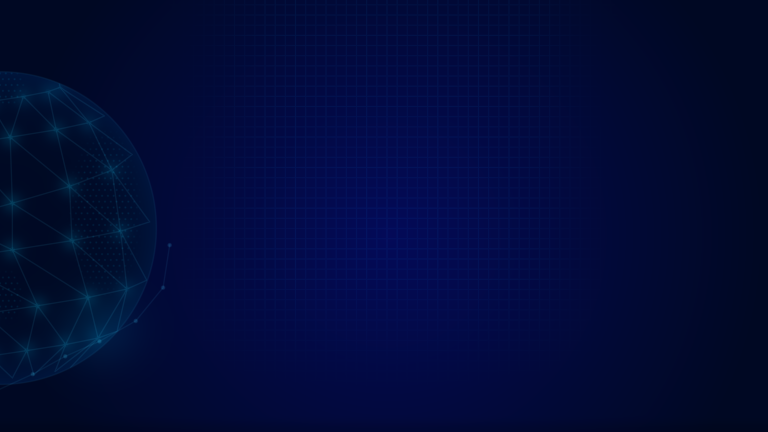
Write a WebGL 2 fragment shader that draws this background.

```glsl
#version 300 es
precision highp float;
// Deep blue technology background: a faint grid and a dark networked globe at the left.
uniform vec2 u_resolution;
out vec4 outColor;

const vec2 GLOBE_CENTER = vec2(0.0, 0.472);
const float GLOBE_RADIUS = 0.362;
const vec3 NAVY = vec3(0.0, 0.032, 0.137);
const vec3 ROYAL = vec3(0.014, 0.04, 0.345);
const vec3 TEAL = vec3(0.0, 0.21, 0.23);
const vec3 WIRE = vec3(0.07, 0.22, 0.23);

float hash(float n) { return fract(sin(n * 91.37) * 4375.85); }

float glow(vec2 p, vec2 center, vec2 size) {
    vec2 d = (p - center) / size;
    return exp(-dot(d, d));
}

float disc(vec2 p, vec2 center, float radius, float px) {
    return 1.0 - smoothstep(radius - px, radius + px, length(p - center));
}

float segment(vec2 p, vec2 a, vec2 b, float px) {
    vec2 ab = b - a;
    float t = clamp(dot(p - a, ab) / dot(ab, ab), 0.0, 1.0);
    return 1.0 - smoothstep(0.0, 0.0008 + px, length(p - a - ab * t));
}

// One family of parallel lines, each with its own strength.
float gridLines(float x, float offset, float spacing, float px) {
    float cell = (x - offset) / spacing;
    float id = floor(cell + 0.5);
    float d = abs(cell - id) * spacing;
    float strength = mix(0.6, 1.0, hash(id + 40.0));
    return strength * (1.0 - smoothstep(0.0, 0.0006 + px, d));
}

// Orthographic position of a lattice node on the sphere.
vec2 globeNode(float col, float row) {
    float bend = abs(row - 1.0) < 0.5 ? 0.05 * col - 0.08 : 0.0;
    float lat = 0.62 - 0.38 * row + 0.06 * col + bend;
    float shift = row < 0.0 || row > 2.5 ? 0.2 : 0.0;
    float lon = min(0.08 + 0.4 * col + shift, 1.5);
    return GLOBE_CENTER + GLOBE_RADIUS * vec2(cos(lat) * sin(lon), sin(lat));
}

// Node of the loose chain hanging around the lower right rim.
vec2 chainNode(float i) {
    float angle = -0.1 - 0.25 * i;
    float radius = 0.368 + 0.035 * cos(i * 0.95 - 0.7);
    return GLOBE_CENTER + radius * vec2(cos(angle), sin(angle));
}

// Staggered dots, used as texture for the land areas.
float dots(vec2 p, float spacing, float px) {
    vec2 cell = p / spacing;
    cell.x += 0.5 * mod(floor(cell.y), 2.0);
    return disc((fract(cell) - 0.5) * spacing, vec2(0.0), 0.0018, px);
}

vec3 background(vec2 p) {
    float d = length(p - vec2(0.9, 0.456));
    vec3 color = mix(NAVY, ROYAL, clamp(1.0 - d / 0.87, 0.0, 1.0));
    return color * mix(0.85, 1.0, smoothstep(0.0, 0.04, p.y));
}

vec3 grid(vec2 p, float px) {
    float lines = max(gridLines(p.x, 1.037, 0.02353, px), gridLines(p.y, 0.5417, 0.02353, px));
    float sides = smoothstep(0.38, 0.68, p.x) * (1.0 - smoothstep(1.15, 1.44, p.x));
    float fade = sides * smoothstep(0.08, 0.45, p.y);
    return vec3(0.0, 0.038, 0.05) * lines * fade;
}

vec3 globe(vec3 base, vec2 p, float px) {
    vec2 q = (p - GLOBE_CENTER) / GLOBE_RADIUS;
    float r = length(q);
    float inside = disc(p, GLOBE_CENTER, GLOBE_RADIUS, px);
    float rim = pow(min(r, 1.0), 5.0);
    vec3 color = mix(base, mix(vec3(0.0, 0.037, 0.14), vec3(0.0, 0.085, 0.24), rim), inside * 0.92);
    float outline = 1.0 - smoothstep(0.0, 0.001 + px, abs(r - 1.0) * GLOBE_RADIUS);
    color += WIRE * 0.2 * outline;

    // Dotted land patches
    float land = glow(q, vec2(0.67, 0.1), vec2(0.22, 0.5))
               + glow(q, vec2(0.05, -0.43), vec2(0.09, 0.16))
               + glow(q, vec2(0.04, 0.9), vec2(0.12, 0.12));
    color += TEAL * 0.4 * dots(p, 0.0135, px) * smoothstep(0.25, 0.6, land) * inside;

    // Node lattice and its links
    float wires = 0.0;
    float lights = 0.0;
    for (int row = -1; row < 5; row++) {
        for (int col = -1; col < 3; col++) {
            float c = float(col);
            float k = float(row);
            vec2 node = globeNode(c, k);
            wires = max(wires, segment(p, node, globeNode(c + 1.0, k), px));
            wires = max(wires, segment(p, node, globeNode(c, k + 1.0), px));
            wires = max(wires, segment(p, node, globeNode(c + 1.0, k + 1.0), px));
            lights += 0.5 * glow(p, node, vec2(0.024)) + 0.2 * disc(p, node, 0.006, px);
        }
    }
    return color + (WIRE * 0.3 * wires + TEAL * lights * mix(0.95, 0.3, rim)) * inside;
}

vec3 chain(vec2 p, float px) {
    float wires = 0.0;
    float beads = 0.0;
    for (int i = 0; i < 7; i++) {
        vec2 node = chainNode(float(i));
        wires = max(wires, segment(p, node, chainNode(float(i) + 1.0), px));
        beads = max(beads, disc(p, node, 0.0045, px));
    }
    return WIRE * (0.25 * wires + 0.6 * beads);
}

void main() {
    vec2 p = gl_FragCoord.xy / u_resolution.y;
    float px = 1.0 / u_resolution.y;
    vec3 color = background(p) + grid(p, px);
    color = globe(color, p, px);
    color += vec3(0.0, 0.07, 0.08) * glow(p, vec2(0.235, 0.235), vec2(0.09, 0.085));
    color += chain(p, px);
    outColor = vec4(color, 1.0);
}
```
